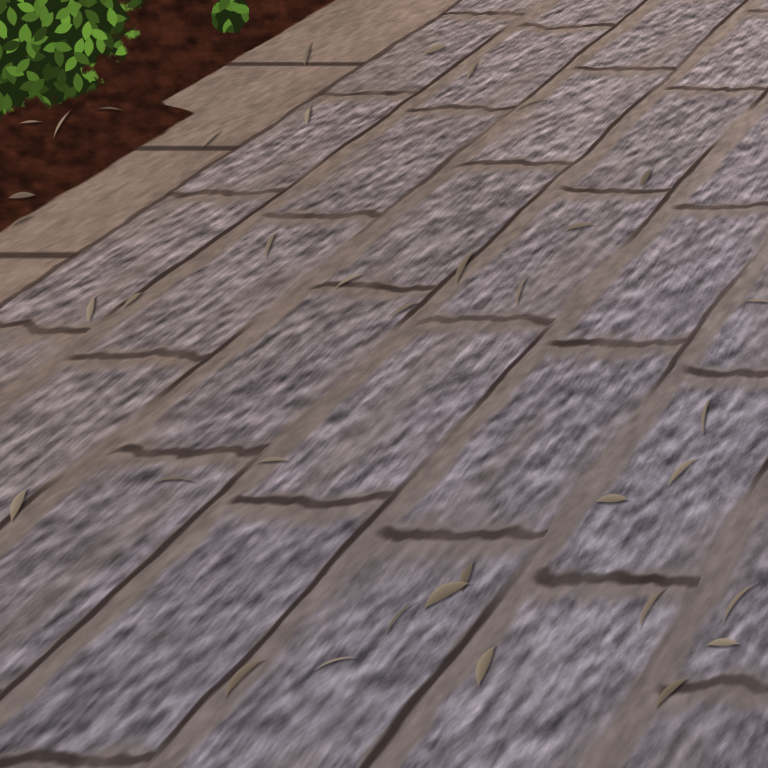
Reproduce this texture procedurally as a Shadertoy shader.

```glsl
// Rough granite paving receding to the upper right, with a curb, bare soil and a shrub.
// The canvas is projected onto a ground plane (across, depth), where staggered lanes
// of blocks repeat; noise adds grain, cracks and wear, and a loop scatters dry leaves.

const vec2 VANISH = vec2(1.875, 1.84);
const vec2 BLOCK = vec2(0.156, 0.125);
const float LANE_START = -0.605;
const float CURB_INNER = -1.515;
const float STAGGER[7] = float[7](0.62, 0.03, 0.21, 0.36, 0.60, 0.15, 0.32);

const vec3 GRANITE = vec3(0.485, 0.455, 0.470);
const vec3 SAND = vec3(0.475, 0.430, 0.405);
const vec3 CURB = vec3(0.500, 0.445, 0.415);
const vec3 CRACK = vec3(0.190, 0.155, 0.145);
const vec3 SOIL = vec3(0.200, 0.110, 0.080);
const vec3 DRY_LEAF = vec3(0.600, 0.530, 0.450);
const vec3 GREEN = vec3(0.290, 0.410, 0.150);

float hash(vec2 p) {
    return fract(sin(dot(p, vec2(127.1, 311.7))) * 43758.545);
}

float noise(vec2 p) {
    vec2 i = floor(p), f = fract(p);
    f = f * f * (3.0 - 2.0 * f);
    return mix(mix(hash(i), hash(i + vec2(1, 0)), f.x),
               mix(hash(i + vec2(0, 1)), hash(i + vec2(1, 1)), f.x), f.y);
}

float fbm(vec2 p) {
    float sum = 0.0, amp = 0.5;
    for (int i = 0; i < 4; i++) {
        sum += amp * noise(p);
        p = mat2(1.6, 1.2, -1.2, 1.6) * p + 7.3;
        amp *= 0.5;
    }
    return sum / 0.94;
}

// Dark line of the given half width around zero distance
float line(float dist, float width) {
    return 1.0 - smoothstep(width * 0.4, width * 1.5, abs(dist));
}

// Grainy rock brightness, embossed by an offset sample
float rock(vec2 g) {
    float h = fbm(g * 105.0);
    float lit = h - fbm(g * 105.0 + vec2(0.45, -0.5));
    return 0.98 + 0.6 * (h - 0.5) + 0.55 * lit;
}

vec3 paving(vec2 ground) {
    vec2 g = ground + 0.014 * (vec2(fbm(ground * 28.0), fbm(ground * 28.0 + 40.0)) - 0.5);
    float lane = (g.x - LANE_START) / BLOCK.x;
    float id = floor(lane);
    float row = g.y / BLOCK.y - STAGGER[int(clamp(-id, 0.0, 6.0))];
    vec2 cell = vec2(fract(lane), fract(row));
    float tone = hash(vec2(id, floor(row)));
    float wear = noise(ground * vec2(26.0, 17.0) + 5.0);

    // Block face, inset from the sand-filled joints
    vec2 inset = min(cell - vec2(0.15, 0.01), vec2(1.0, 0.94) - cell) * BLOCK;
    float edge = min(inset.x, inset.y) + 0.012 * (fbm(ground * 60.0) - 0.5);
    float face = smoothstep(-0.003, 0.008, edge) * mix(0.6, 1.0, smoothstep(0.15, 0.5, wear));
    vec3 granite = GRANITE * rock(ground) * (0.95 + 0.1 * tone);
    vec3 sand = SAND * (0.82 + 0.36 * fbm(ground * 140.0));
    vec3 col = mix(sand, granite, face);

    // Broken shadow lines below the near and right edges
    vec2 seam = min(cell, 1.0 - cell) * BLOCK;
    float side = line(seam.x, 0.0035) * smoothstep(0.3, 0.65, wear);
    float front = line(seam.y, 0.0026) * smoothstep(0.06, 0.16, cell.x);
    front *= 0.45 + 0.55 * noise(ground * 45.0);
    return mix(col, CRACK, 0.85 * max(side, front));
}

vec3 curb(vec2 g) {
    float seam = (fract((g.y - 0.853) / 0.115 + 0.5) - 0.5) * 0.115;
    vec3 col = CURB * (0.83 + 0.34 * fbm(g * 130.0)) * (0.9 + 0.2 * fbm(g * 18.0));
    return mix(col, CRACK, 0.75 * line(seam, 0.003));
}

// Pointed leaf coverage: half length and half width in q's units
float leaf(vec2 q, vec2 size, float blur) {
    float x = q.x / size.x;
    return smoothstep(blur, -blur, abs(q.y) - size.y * (1.0 - x * x)) * step(abs(x), 1.2);
}

vec2 turn(vec2 q, float a) {
    return vec2(cos(a) * q.x + sin(a) * q.y, cos(a) * q.y - sin(a) * q.x);
}

vec3 scatterLeaves(vec3 col, vec2 p, float blur) {
    for (float i = 0.0; i < 38.0; i++) {
        vec2 at = vec2(hash(vec2(i, 1.7)), hash(vec2(i, 5.3)));
        float scale = (VANISH.y - at.y) * mix(0.55, 1.0, hash(vec2(i, 8.1)));
        vec2 size = scale * vec2(0.021, mix(0.0012, 0.006, hash(vec2(i, 3.9))));
        vec2 q = turn(p - at, mix(-0.2, 1.4, hash(vec2(i, 9.4))));
        q.y += 6.0 * q.x * q.x;
        col *= 1.0 - 0.45 * leaf(q + vec2(-0.001, 0.003), size, 2.0 * blur);
        vec3 tint = DRY_LEAF * (0.75 + 0.35 * hash(vec2(i, 2.2))) * (0.93 + 20.0 * q.y);
        col = mix(col, tint, 0.9 * leaf(q, size, blur));
    }
    return col;
}

vec3 foliage(vec2 p, float blur) {
    vec2 grid = p * 42.0;
    vec3 col = GREEN * 0.38;
    for (int k = 0; k < 18; k++) {
        vec2 cell = floor(grid) + vec2(k % 3, (k / 3) % 3) - 1.0;
        float layer = float(k / 9) * 31.0;
        vec2 center = cell + vec2(hash(cell + layer), hash(cell + layer + 17.0));
        vec2 q = turn(grid - center, 6.28 * hash(cell + layer + 4.0));
        vec3 tint = GREEN * mix(0.55, 1.45, hash(cell + layer + 9.0));
        col = mix(col, tint, leaf(q, vec2(0.55, 0.27), 42.0 * blur));
    }
    return col;
}

void mainImage(out vec4 fragColor, in vec2 fragCoord) {
    vec2 p = fragCoord / iResolution.xy;
    float blur = 1.0 / iResolution.y;
    float depth = 1.0 / (VANISH.y - p.y);
    vec2 ground = vec2((p.x - VANISH.x) * depth, depth);
    float ragged = 0.014 * (fbm(ground * 50.0) - 0.5);

    // Paving, then the curb and the soil beyond its stepped edge
    vec3 col = paving(ground);
    float inner = ground.x - CURB_INNER + ragged;
    col = mix(curb(ground), col, smoothstep(-0.003, 0.003, inner));
    col = mix(col, CRACK, 0.6 * line(inner, 0.004));
    float outer = ground.x + mix(1.64, 1.71, smoothstep(1.01, 1.03, depth)) + ragged;
    vec3 soil = SOIL * (0.45 + 1.1 * fbm(p * vec2(60.0, 95.0)));
    col = mix(soil, col, smoothstep(-0.005, 0.004, outer));

    // Warm light toward the upper left, paler toward the far right
    col *= mix(vec3(0.98, 0.98, 1.01), vec3(1.04, 0.99, 0.95), smoothstep(0.2, 1.0, p.y - 0.5 * p.x + 0.3));
    col *= 1.0 + 0.16 * smoothstep(1.2, 2.0, p.x + p.y);
    col = scatterLeaves(col, p, blur);

    // Shrub in the corner, with a small sprig beside it
    float bush = length((p - vec2(0.0, 1.0)) / vec2(0.17, 0.15));
    float sprig = length((p - vec2(0.30, 0.98)) / vec2(0.025, 0.022));
    float reach = min(bush, sprig) + 0.5 * (fbm(p * 45.0) - 0.5);
    col = mix(col, foliage(p, blur), smoothstep(1.03, 0.95, reach));
    fragColor = vec4(clamp(col, 0.0, 1.0), 1.0);
}
```
